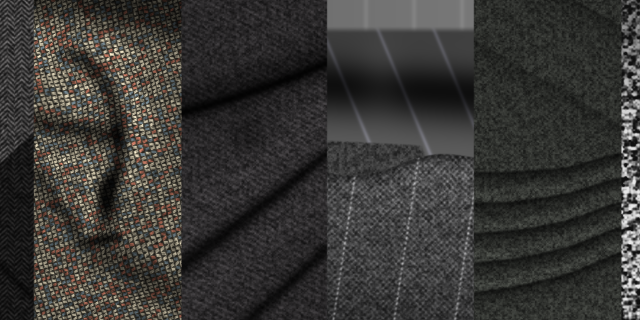
Give the GLSL for this texture, as a WebGL 1 fragment shader.

```glsl
precision highp float;
// Six vertical panels of folded wool suiting: tweed, twill, pinstripe and melange.
uniform vec2 u_resolution;

#define GRAIN 0.55
#define TWEED_CELL vec2(0.0165, 0.0125)
#define TWEED_TINT 0.75
#define STRIPE_GAP 0.175
#define STITCH_GAP 0.19
#define WEAVE_FREQ 150.0

float hash(vec2 p) {
  return fract(sin(dot(p, vec2(127.1, 311.7))) * 43758.5453);
}

float noise(vec2 p) {
  vec2 i = floor(p), f = fract(p);
  f = f * f * (3.0 - 2.0 * f);
  return mix(mix(hash(i), hash(i + vec2(1, 0)), f.x),
             mix(hash(i + vec2(0, 1)), hash(i + vec2(1, 1)), f.x), f.y);
}

float bell(float d, float w) { d /= w; return exp(-d * d); }

// Soft line between two points
float crease(vec2 p, vec2 a, vec2 b, float w) {
  vec2 d = b - a;
  float h = clamp(dot(p - a, d) / dot(d, d), 0.0, 1.0);
  return bell(length(p - a - d * h), w);
}

// Shadow that starts sharply at an edge and fades below it
float drop(float above, float w) {
  return smoothstep(0.006, -0.006, above) * exp(min(above, 0.0) / w);
}

float grain(vec2 p, float freq) {
  float n = 0.6 * noise(p * freq) + 0.4 * noise(p * freq * 1.7 + 9.0);
  return 1.0 + GRAIN * 2.0 * (n - 0.5);
}

vec3 herringbone(vec2 p) {
  float zig = abs(fract(p.x * 22.0) - 0.5) * 2.0;
  float rib = 0.8 + 0.3 * sin(p.y * 420.0 + zig * 9.0);
  float lapel = smoothstep(-0.006, 0.006, p.y - 0.49 - 0.9 * p.x);
  float light = mix(0.11, 0.25 + 0.05 * p.y, lapel);
  light *= 1.0 - 0.5 * crease(p, vec2(0.0, 0.17), vec2(0.11, 0.06), 0.012);
  return vec3(1.0, 0.98, 0.98) * light * rib * grain(p, 120.0);
}

vec3 tweed(vec2 p) {
  // Rolled folds
  float r = length((p - vec2(0.07, 0.55)) * vec2(1.0, 0.7));
  float reach = smoothstep(0.36, 0.46, p.y);
  float light = 0.9 + 0.25 * bell(r - 0.26, 0.05) * reach;
  light += 0.2 * crease(p, vec2(0.0, 0.83), vec2(0.15, 0.72), 0.07);
  light -= 0.6 * bell(r - 0.2, 0.025) * reach * smoothstep(0.03, 0.16, p.x);
  light -= 0.5 * crease(p, vec2(0.0, 0.62), vec2(0.24, 0.58), 0.032);
  light -= 0.45 * crease(p, vec2(0.01, 0.46), vec2(0.13, 0.28), 0.025);
  light += 0.25 * crease(p, vec2(0.06, 0.50), vec2(0.22, 0.49), 0.025);
  light += 0.2 * crease(p, vec2(0.18, 0.44), vec2(0.17, 0.30), 0.022);
  light -= 0.85 * bell(length((p - vec2(0.228, 0.375)) * vec2(2.4, 1.0)), 0.085);
  light -= 0.5 * crease(p, vec2(0.15, 0.24), vec2(0.26, 0.26), 0.018);
  light -= 0.4 * crease(p, vec2(0.22, 0.20), vec2(0.46, 0.08), 0.06);
  light -= 0.55 * smoothstep(0.86, 1.0, p.y + 0.12 * p.x);
  light *= 0.9 + 0.2 * noise(p * 9.0);
  // Slanted yarn floats with mixed colours
  vec2 q = p + 0.025 * vec2(noise(p * 7.0), noise(p * 7.0 + 20.0));
  q = vec2(q.x + 0.25 * q.y, q.y - 0.3 * q.x) / TWEED_CELL;
  vec2 id = floor(q), f = fract(q) - 0.5;
  f.y += f.x * (mod(id.y, 2.0) - 0.5) * 0.8;
  float yarn = smoothstep(0.55, 0.2, max(abs(f.x), abs(f.y) * 1.1));
  float pick = hash(id);
  vec3 dye = vec3(0.63, 0.60, 0.52);
  dye = mix(dye, vec3(0.55, 0.27, 0.21), TWEED_TINT * step(0.80, pick));
  dye = mix(dye, vec3(0.25, 0.33, 0.39), TWEED_TINT * step(pick, 0.22));
  vec3 col = mix(vec3(0.21, 0.20, 0.17), dye, yarn);
  return col * max(light, 0.1) * grain(p, 130.0);
}

vec3 twill(vec2 p) {
  float upper = p.y - (0.648 + 0.25 * p.x + 0.2 * p.x * p.x);
  float lower = p.y - (0.17 + 0.72 * p.x + 0.1 * p.x * p.x);
  float corner = p.y + 0.19 - 0.905 * p.x;
  float light = 0.175 + 0.035 * bell(lower - 0.13, 0.09) + 0.03 * bell(lower + 0.12, 0.06);
  light *= 1.0 - 0.85 * bell(upper, 0.018);
  light *= 1.0 - 0.45 * bell(upper - 0.02, 0.065);
  light *= 1.0 - 0.75 * bell(lower, 0.022 + 0.03 * (0.46 - p.x));
  light *= 1.0 - 0.7 * bell(corner, 0.028);
  light *= 1.0 - 0.3 * bell(length(p - vec2(0.21, 0.58)), 0.06);
  float rib = 0.93 + 0.12 * sin((p.x * 0.5 + p.y) * 330.0);
  return vec3(1.0, 0.96, 0.99) * light * rib * grain(p, 130.0);
}

vec3 pinstripe(vec2 p) {
  // Blurred cloth behind
  float light = mix(0.37, 0.055, bell(p.y - 0.735 + 0.06 * p.x, 0.105));
  light *= 1.0 - 0.3 * smoothstep(0.76, 0.9, p.y);
  light += 0.05 * bell(p.x - 0.17, 0.07) * bell(p.y - 0.75, 0.12);
  float k = p.x + 0.017 - (0.91 - p.y) * 0.42;
  float stripe = bell((fract(k / STRIPE_GAP + 0.5) - 0.5) * STRIPE_GAP, 0.007);
  vec3 col = vec3(light) + vec3(0.13, 0.13, 0.16) * stripe * (0.3 + light * 2.0);
  float flap = smoothstep(0.565, 0.555, p.y + 0.05 * p.x) * smoothstep(0.01, -0.01, k - STRIPE_GAP + 0.02);
  col = mix(col, vec3(0.23) * grain(p, 120.0), flap);
  // Pale band at the top
  float bar = bell((fract((p.x - 0.122) / 0.15 + 0.5) - 0.5) * 0.15, 0.008);
  col = mix(col, vec3(0.44 + 0.06 * p.x + 0.05 * bar), smoothstep(0.895, 0.92, p.y));
  // Sharp woven cloth in front with stitched stripes
  float edge = p.y - (0.46 + 0.11 * p.x - 0.02 * sin(14.0 * p.x));
  float weave = 0.9 + 0.22 * sin(p.x * WEAVE_FREQ * 2.2) * sin(p.y * WEAVE_FREQ * 2.2);
  float front = 0.27 + 0.08 * p.x + 0.05 * bell(edge + 0.08, 0.08) - 0.07 * smoothstep(0.2, 0.0, p.y);
  front *= weave * grain(p, 120.0) * (1.0 - 0.4 * bell(edge, 0.015));
  float s = (fract((p.x - 0.02 - 0.15 * p.y) / STITCH_GAP + 0.5) - 0.5) * STITCH_GAP;
  front += 0.32 * bell(s, 0.004) * (0.55 + 0.45 * sin(p.y * 400.0));
  return mix(col, vec3(front, front, front * 1.01), smoothstep(0.004, -0.004, edge));
}

vec3 drape(vec2 p) {
  float light = 0.205 - 0.03 * p.y;
  light *= 1.0 - 0.3 * drop(p.y - 0.876 + 0.58 * p.x, 0.05);
  light *= 1.0 - 0.4 * drop(p.y - 1.176 + 0.56 * p.x, 0.04);
  float wave = 0.025 * (noise(vec2(p.x * 7.0, p.y * 3.0)) - 0.5);
  for (int i = 0; i < 5; i++) {
    float n = float(i);
    float h = p.y + wave - (0.455 - 0.095 * n + (0.03 + 0.035 * n) * p.x + 0.25 * p.x * p.x);
    light += 0.04 * bell(h - 0.022, 0.02) * step(0.5, n);
    light *= 1.0 - 0.72 * drop(h, 0.028);
  }
  return vec3(0.98, 1.02, 0.95) * light * grain(p, 140.0);
}

vec3 melange(vec2 p) {
  float n = 0.65 * noise(p * vec2(75.0, 95.0)) + 0.35 * noise(p * 150.0);
  float light = smoothstep(0.2, 0.85, n) * mix(0.85, 0.5, smoothstep(0.5, 1.0, p.y));
  return vec3(0.06 + light);
}

void main() {
  vec2 p = gl_FragCoord.xy / u_resolution * vec2(2.0, 1.0);
  float aa = 1.0 / u_resolution.y;
  vec3 col = herringbone(p);
  col = mix(col, tweed(p - vec2(0.106, 0.0)), smoothstep(-aa, aa, p.x - 0.106));
  col = mix(col, twill(p - vec2(0.567, 0.0)), smoothstep(-aa, aa, p.x - 0.567));
  col = mix(col, pinstripe(p - vec2(1.022, 0.0)), smoothstep(-aa, aa, p.x - 1.022));
  col = mix(col, drape(p - vec2(1.481, 0.0)), smoothstep(-aa, aa, p.x - 1.481));
  col = mix(col, melange(p - vec2(1.942, 0.0)), smoothstep(-aa, aa, p.x - 1.942));
  gl_FragColor = vec4(clamp(col, 0.0, 1.0), 1.0);
}
```
